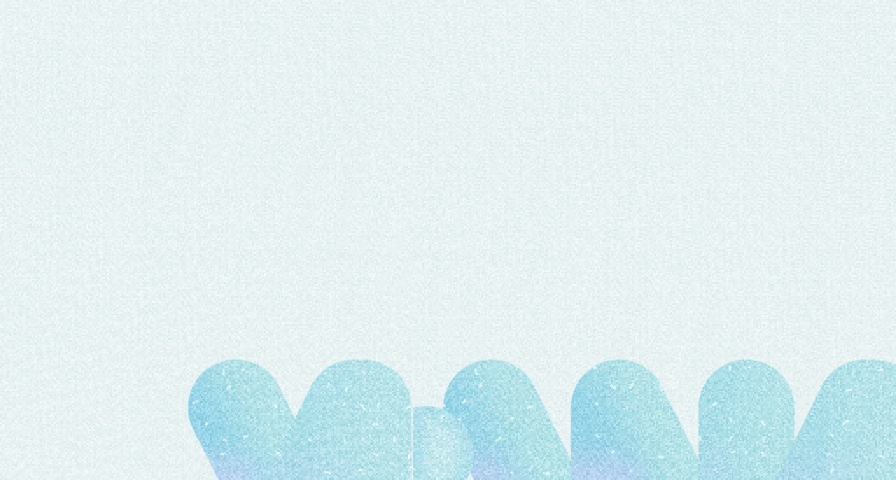
Give the GLSL for this background, as a Shadertoy shader.

```glsl
// A row of rounded, leaning strokes rises from the lower edge of pale grainy paper.
// Strokes are capsule distances layered left to right, tinted by position across
// each stroke, then covered with small white flecks and fine hashed grain.

#define RADIUS 0.100
#define CAP_HEIGHT 0.151
#define FIRST_X 0.492
#define SPACING 0.2662
#define SLANT 0.5
#define GRAIN_ROWS 274.0
#define PAPER_GRAIN 0.11
#define INK_GRAIN 0.22
#define FLECK_CELL 0.035
#define FLECK_CHANCE 0.30

const vec3 PAPER = vec3(0.91, 0.95, 0.95);
const vec3 AQUA  = vec3(0.71, 0.89, 0.91);
const vec3 BLUE  = vec3(0.58, 0.83, 0.91);
const vec3 LILAC = vec3(0.73, 0.83, 0.94);
const vec3 MIST  = vec3(0.77, 0.91, 0.93);

float hash(vec2 p) {
    return fract(sin(dot(p, vec2(127.1, 311.7))) * 43758.5453);
}

// Capsule from the origin down to the given foot
float capsule(vec2 p, vec2 foot) {
    float t = clamp(dot(p, foot) / dot(foot, foot), 0.0, 1.0);
    return length(p - foot * t) - RADIUS;
}

float coverage(float d) {
    float aa = 1.0 / iResolution.y;
    return 1.0 - smoothstep(-aa, aa, d);
}

// Short randomly turned dashes, at most one per cell
float flecks(vec2 p) {
    vec2 cell = floor(p / FLECK_CELL);
    vec2 offset = 0.3 + 0.4 * vec2(hash(cell + 3.1), hash(cell + 7.7));
    vec2 q = p - (cell + offset) * FLECK_CELL;
    float angle = 6.2832 * hash(cell + 11.3);
    float c = cos(angle), s = sin(angle);
    q = mat2(c, -s, s, c) * q;
    float halfLength = mix(0.001, 0.006, hash(cell + 17.9));
    q.x -= clamp(q.x, -halfLength, halfLength);
    return coverage(length(q) - 0.0022) * step(hash(cell), FLECK_CHANCE);
}

void mainImage(out vec4 fragColor, in vec2 fragCoord) {
    vec2 p = fragCoord / iResolution.y;
    p.x *= 1.8686 * iResolution.y / iResolution.x;
    vec3 color = PAPER;
    float ink = 0.0;

    // Strokes: some lean, some stand upright, some do both
    for (int i = 0; i < 6; i++) {
        vec2 q = p - vec2(FIRST_X + SPACING * float(i), CAP_HEIGHT);
        bool leansLeft = i == 1 || i == 5;
        bool upright = i != 0 && i != 2;
        float lean = leansLeft ? -SLANT : (i == 4 ? 0.0 : SLANT);
        float shift = leansLeft ? -0.020 : 0.0;

        float d = capsule(q - vec2(shift, 0.0), 0.6 * vec2(lean, -1.0));
        if (upright) d = min(d, capsule(q, vec2(0.0, -0.6)));

        // Blue gathers on the left flank, lilac near the foot
        float across = q.x + max(lean, 0.0) * q.y;
        float strength = lean > 0.0 ? 0.9 : 0.3;
        float flank = smoothstep(0.07, -0.10, across);
        float foot = smoothstep(0.10, 0.0, p.y) * smoothstep(0.03, -0.07, across);
        vec3 tint = mix(AQUA, BLUE, flank * strength);
        tint = mix(tint, LILAC, foot * strength);
        if (leansLeft) tint = mix(tint, MIST, smoothstep(-0.11, -0.09, q.x) * 0.25);

        float mask = coverage(d);
        color = mix(color, tint, mask);
        ink = max(ink, mask);

        // Low round bowl tucked behind the second stroke
        if (i == 2) {
            float bowl = length(p - vec2(0.888, 0.054)) - RADIUS;
            bowl = max(bowl, FIRST_X + SPACING + RADIUS + 0.003 - p.x);
            float bowlMask = coverage(bowl);
            vec3 bowlTint = mix(MIST, BLUE, 0.45 * smoothstep(-0.05, 0.0, bowl));
            color = mix(color, bowlTint, bowlMask);
            ink = max(ink, bowlMask);
        }
    }

    color = mix(color, vec3(0.90, 0.97, 0.98), flecks(p) * ink * 0.85);

    // Cool grain, strongest in red, with a faint woven variation
    vec2 grainCell = floor(p * GRAIN_ROWS);
    float grain = 0.5 * (hash(grainCell) + hash(grainCell + 41.7)) - 0.5;
    float weave = hash(vec2(grainCell.x, 5.3)) + hash(vec2(9.1, grainCell.y)) - 1.0;
    float amount = mix(PAPER_GRAIN, INK_GRAIN, ink);
    color += grain * amount * vec3(1.0, 0.55, 0.45) + weave * 0.006;

    fragColor = vec4(clamp(color, 0.0, 1.0), 1.0);
}
```
